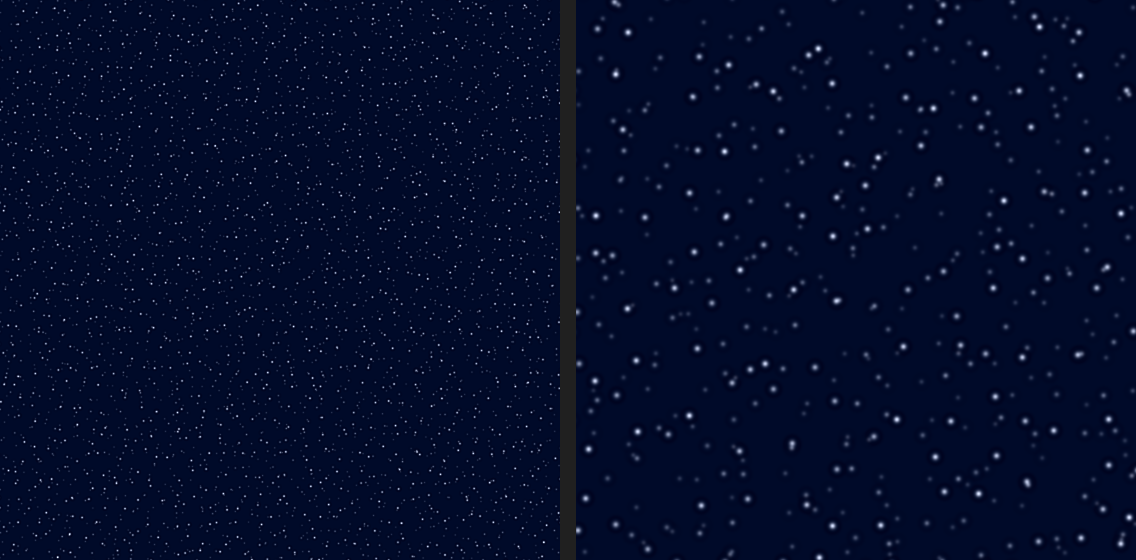
Left: the whole. Right: its middle third, enlarged.
Give the GLSL for this texture, as a WebGL 2 fragment shader.

```glsl
#version 300 es
precision highp float;
// Night sky: three layers of tiny pale stars on a deep navy ground.
// Each layer is a jittered grid; every star is a soft round spot with
// a faint darker rim that keeps it crisp against the ground.

#define SKY_COLOR vec3(0.0, 0.04, 0.16)
#define RIM_COLOR vec3(0.01, 0.024, 0.034)
#define BRIGHT_STARS vec3(33.0, 0.00118, 0.70)  // cells across, spread, peak
#define MEDIUM_STARS vec3(36.0, 0.00107, 0.34)
#define FAINT_STARS vec3(40.0, 0.00098, 0.18)
#define JITTER 0.92
#define PEAK_VARIATION 0.25
#define RIM_RADIUS 0.0043
#define RIM_WIDTH 0.0010

out vec4 fragColor;
uniform vec2 u_resolution;

float hash(vec2 p) {
    return fract(sin(dot(p, vec2(127.1, 311.7))) * 43758.5453);
}

vec2 hash2(vec2 p) {
    return vec2(hash(p), hash(p + vec2(37.2, 17.9)));
}

float bell(float x) {
    return exp(-0.5 * x * x);
}

// Returns the light (x) and the dark rim (y) of one layer at a point.
vec2 starLayer(vec2 point, vec3 layer, float seed) {
    float cells = layer.x;
    vec2 gridPoint = point * cells + seed * 0.37;
    vec2 home = floor(gridPoint);
    vec2 total = vec2(0.0);
    for (int y = -1; y <= 1; y++) {
        for (int x = -1; x <= 1; x++) {
            vec2 cell = home + vec2(x, y);
            vec2 key = cell + seed * 19.3;
            vec2 star = cell + 0.5 + JITTER * (hash2(key) - 0.5);
            float dist = length(gridPoint - star) / cells;
            float variation = 2.0 * hash(key + 71.6) - 1.0;
            float peak = layer.z * (1.0 + PEAK_VARIATION * variation);
            float light = peak * bell(dist / layer.y);
            float rim = layer.z / BRIGHT_STARS.z
                      * bell((dist - RIM_RADIUS) / RIM_WIDTH);
            total += vec2(light, rim);
        }
    }
    return total;
}

void main() {
    // Canvas units: the shorter side spans one.
    vec2 point = gl_FragCoord.xy / min(u_resolution.x, u_resolution.y);

    // Independent layers overlap to give loose, uneven groups.
    vec2 stars = starLayer(point, BRIGHT_STARS, 1.0)
               + starLayer(point, MEDIUM_STARS, 2.0)
               + starLayer(point, FAINT_STARS, 3.0);

    vec3 color = SKY_COLOR + stars.x - RIM_COLOR * min(stars.y, 1.0);
    fragColor = vec4(clamp(color, 0.0, 1.0), 1.0);
}
```
